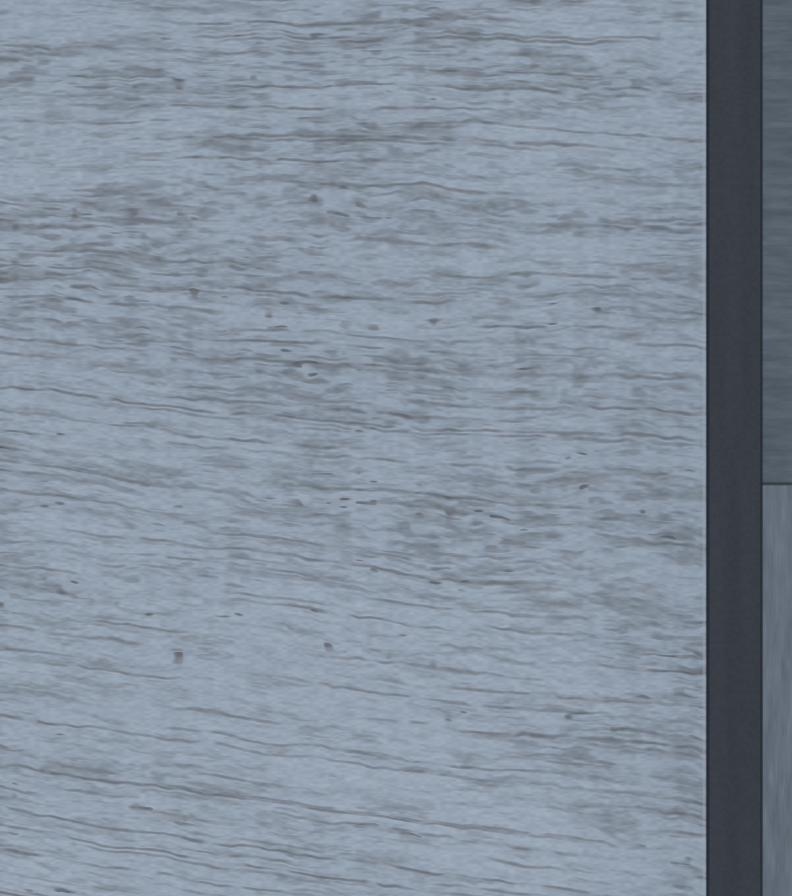
Reproduce this texture procedurally as a WebGL 1 fragment shader.

```glsl
precision highp float;
// Blue-grey weathered wood panel with a dark upright rail and a strip of darker boards.
uniform vec2 u_resolution;

float hash(vec2 p) {
  return fract(sin(dot(p, vec2(127.1, 311.7))) * 43758.5453);
}

float noise(vec2 p) {
  vec2 i = floor(p), f = fract(p);
  f = f * f * (3.0 - 2.0 * f);
  return mix(mix(hash(i), hash(i + vec2(1.0, 0.0)), f.x),
             mix(hash(i + vec2(0.0, 1.0)), hash(i + vec2(1.0, 1.0)), f.x), f.y);
}

float fbm(vec2 p) {
  float sum = 0.0, amp = 0.4;
  for (int i = 0; i < 4; i++) {
    sum += amp * noise(p);
    p = p * vec2(2.0, 1.7) + vec2(17.3, 9.1);
    amp *= 0.72;
  }
  return sum / 1.045;
}

// One thin line per row, fading in and out along its length
float hairlines(vec2 q, float rows, float stretch) {
  float row = floor(q.y * rows);
  float centre = 0.3 + 0.4 * hash(vec2(row, 4.0));
  float dist = abs(fract(q.y * rows) - centre) / rows;
  float run = noise(vec2(q.x * stretch + 30.0 * hash(vec2(row, 9.0)), row * 5.0));
  float breaks = noise(vec2(q.x * 60.0, row * 3.0 + 0.5));
  float ink = smoothstep(0.5, 0.75, run) * smoothstep(0.1, 0.65, breaks);
  return ink * (1.0 - smoothstep(0.0004, 0.0026, dist));
}

vec3 woodPanel(vec2 p) {
  // Grain runs level at the top and falls to the right lower down
  vec2 q = p;
  q.y += p.x * mix(0.14, 0.01, p.y);
  q.y += 0.018 * (noise(p * vec2(4.0, 6.0)) - 0.5);
  q.y += 0.007 * (noise(p * vec2(17.0, 30.0)) - 0.5);
  q.y += 0.003 * (noise(p * vec2(70.0, 90.0)) - 0.5);

  float band = fbm(q * vec2(2.2, 15.0) + 3.0);
  float fibre = fbm(q * vec2(17.0, 125.0));
  float pore = noise(q * vec2(62.0, 270.0) + 21.0);
  float scratch = noise(q * vec2(34.0, 230.0) + 80.0);

  // Worn streaks are clusters of fine dashes inside the bands
  float cluster = smoothstep(0.38, 0.68, band);
  float wear = smoothstep(0.45, 0.8, fibre + 0.4 * (band - 0.5));
  float dash = smoothstep(0.55, 0.9, pore) * cluster;
  float cut = smoothstep(0.62, 0.92, scratch) * (0.3 + 0.7 * cluster);
  float speck = smoothstep(0.74, 0.95, noise(q * vec2(60.0, 190.0) + 60.0))
              * smoothstep(0.56, 0.7, fbm(q * vec2(5.0, 34.0) + 11.0));
  float lines = max(hairlines(q, 38.0, 4.0), 0.8 * hairlines(q + 0.37, 61.0, 7.0));

  vec3 col = vec3(0.583, 0.634, 0.694);
  col += 0.03 * (noise(q * vec2(2.0, 7.0) + 5.0) - 0.5);
  col -= 0.018 * cluster;
  col = mix(col, vec3(0.435, 0.465, 0.495), 0.5 * wear);
  col = mix(col, vec3(0.40, 0.42, 0.45), 0.48 * dash);
  col = mix(col, vec3(0.39, 0.41, 0.44), 0.5 * cut);
  col = mix(col, vec3(0.365, 0.375, 0.395), 0.58 * lines);
  col = mix(col, vec3(0.30, 0.29, 0.30), 0.6 * speck);

  // Fine tooth of the surface
  col += 0.05 * (noise(p * vec2(170.0, 380.0)) - 0.5);
  col += 0.03 * (noise(q * vec2(70.0, 300.0) + 13.0) - 0.5);
  return col - 0.022 * smoothstep(0.6, 0.79, p.x);
}

vec3 sideBoards(vec2 p, float pixel) {
  float upper = smoothstep(-pixel, pixel, p.y - 0.46);
  float levelGrain = fbm(p * vec2(20.0, 130.0) + 31.0);
  float uprightGrain = fbm(p * vec2(150.0, 24.0) + 52.0);
  vec3 col = mix(vec3(0.385, 0.425, 0.47), vec3(0.335, 0.375, 0.415), upper);
  col += 0.12 * (mix(uprightGrain, levelGrain, upper) - 0.5);
  float seam = 1.0 - smoothstep(0.0008, 0.0008 + 1.5 * pixel, abs(p.y - 0.46));
  return mix(col, vec3(0.19, 0.21, 0.23), 0.8 * seam);
}

vec3 darkRail(vec2 p) {
  vec3 col = vec3(0.222, 0.243, 0.272);
  col += 0.018 * (noise(p * vec2(60.0, 5.0)) - 0.5);
  return col + 0.018 * (noise(p * 300.0) - 0.5);
}

void main() {
  vec2 p = gl_FragCoord.xy / u_resolution.y;
  float pixel = 1.0 / u_resolution.y;
  // Horizontal layout follows the canvas width
  p.x = 0.883 * gl_FragCoord.x / u_resolution.x;
  float railLeft = 0.788, railRight = 0.849;

  vec3 col = woodPanel(p);
  // Pale bevel at the panel edge
  float bevel = 1.0 - smoothstep(0.0005, 0.003, abs(p.x - railLeft + 0.003));
  col = mix(col, vec3(0.58, 0.63, 0.67), 0.5 * bevel);

  col = mix(col, darkRail(p), smoothstep(-pixel, pixel, p.x - railLeft));
  col = mix(col, sideBoards(p, pixel), smoothstep(-pixel, pixel, p.x - railRight));

  // Shadow gaps on both sides of the rail
  float gap = 1.0 - smoothstep(0.0005, 0.003, abs(p.x - railLeft - 0.001));
  gap = max(gap, 1.0 - smoothstep(0.0005, 0.0025, abs(p.x - railRight)));
  col = mix(col, vec3(0.13, 0.145, 0.165), 0.7 * gap);

  gl_FragColor = vec4(col, 1.0);
}
```
